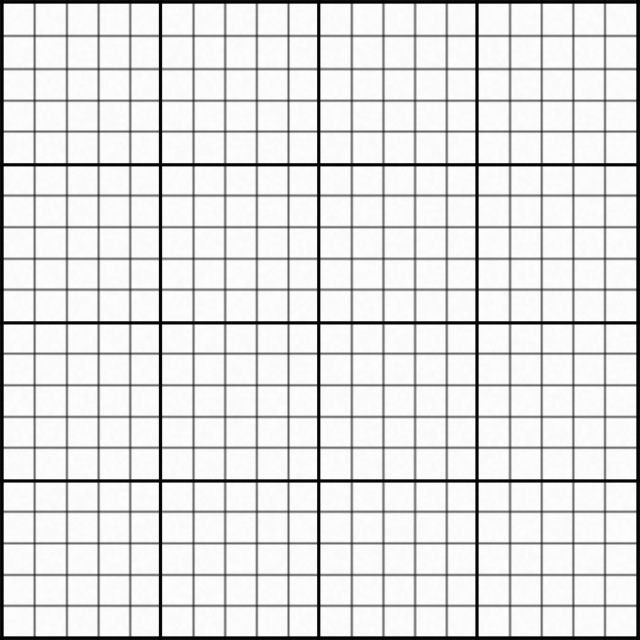
Write a Shadertoy shader that draws this pattern.

```glsl
// Graph paper: 4 x 4 heavy black blocks, each ruled into 5 x 5 cells by thin grey lines.

const float CELLS = 20.0;
const float CELLS_PER_BLOCK = 5.0;
const float MARGIN = 0.0028;          // centre of the outer border
const vec3 PAPER = vec3(0.985);
const vec3 INK = vec3(0.015);

// Sine-free hash of a 2D point, 0 to 1.
float hash(vec2 p) {
    vec3 q = fract(vec3(p.xyx) * 0.1031);
    q += dot(q, q.yzx + 33.33);
    return fract((q.x + q.y) * q.z);
}

float valueNoise(vec2 p) {
    vec2 cell = floor(p), f = fract(p);
    f = f * f * (3.0 - 2.0 * f);
    float low = mix(hash(cell), hash(cell + vec2(1, 0)), f.x);
    float high = mix(hash(cell + vec2(0, 1)), hash(cell + vec2(1, 1)), f.x);
    return mix(low, high, f.y);
}

// 1 inside a stroke, fading over a soft edge.
float stroke(float dist, float halfWidth, float softness) {
    return 1.0 - smoothstep(halfWidth - softness, halfWidth + softness, dist);
}

// Ink from the ruled line nearest to t along one axis.
// drift: spacing error at the start and end; majorShift and lastShift: extra
// offsets of heavy lines and of the last thin line in each block.
float ruling(float t, vec2 drift, float majorShift, float lastShift, float seed, float pixel) {
    float pitch = (1.0 - 2.0 * MARGIN) / CELLS;
    float index = clamp(round((t - MARGIN) / pitch), 0.0, CELLS);
    float phase = mod(index, CELLS_PER_BLOCK);
    bool border = index < 0.5 || index > CELLS - 0.5;
    bool major = phase < 0.5;

    // Slightly uneven spacing; the border stays fixed.
    float offset = mix(drift.x, drift.y, index / CELLS);
    offset += major ? majorShift : 0.0;
    offset += phase > CELLS_PER_BLOCK - 1.5 ? lastShift : 0.0;
    offset *= border ? 0.0 : (index < 1.5 ? 0.6 : 1.0);
    float dist = abs(t - MARGIN - index * pitch - offset);

    // Heavy lines are solid; thin ones trade width for darkness.
    if (major) return stroke(dist, border ? 0.0029 : 0.0025, max(0.0012, 0.7 * pixel));
    float spread = hash(vec2(index, seed));
    float darkness = mix(0.64, 0.53, spread);
    return darkness * stroke(dist, mix(0.0015, 0.0019, spread), max(0.0019, 0.7 * pixel));
}

void mainImage(out vec4 fragColor, in vec2 fragCoord) {
    vec2 uv = fragCoord / iResolution.xy;
    vec2 pixel = 1.0 / iResolution.xy;

    // Vertical lines run from the left, horizontal ones from the top.
    float vertical = ruling(uv.x, vec2(0.0029, -0.0024), -0.0022, 0.0, 3.0, pixel.x);
    float horizontal = ruling(1.0 - uv.y, vec2(0.0064, 0.0), 0.0013, -0.0012, 17.0, pixel.y);

    // Faint mottling of the paper.
    vec3 paper = PAPER + 0.016 * (valueNoise(uv * 170.0) - 0.5);

    float ink = 1.0 - (1.0 - vertical) * (1.0 - horizontal);
    fragColor = vec4(mix(paper, INK, ink), 1.0);
}
```
